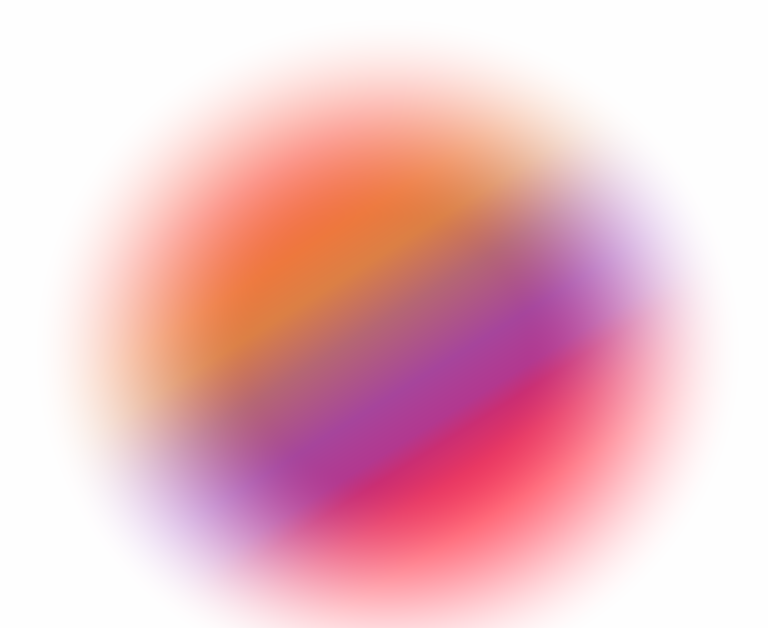
Reproduce this background procedurally as a Shadertoy shader.

```glsl
// A soft blurred disc on white, filled with diagonal bands of coral, orange, purple and red.

#define DISC_CENTER vec2(0.006, -0.059)  // from canvas centre, in canvas heights
#define DISC_RADII  vec2(0.393, 0.371)   // where the disc is half faded
#define FADE_WIDTH  0.45                 // half width of the fade, in radii
#define BAND_ANGLE  0.558                // tilt of the bands, in radians
#define HALO_TINT   0.75                 // strength of the violet halo
#define PAPER       vec3(0.998, 0.996, 0.996)
#define VIOLET      vec3(0.56, 0.22, 0.82)

const int STOPS = 9;

// Piecewise linear colour ramp across the bands
vec3 bandColor(float t) {
    float place[STOPS] = float[STOPS](
        -0.340, -0.208, -0.136, -0.045, 0.064, 0.136, 0.170, 0.230, 0.310);
    vec3 tone[STOPS] = vec3[STOPS](
        vec3(0.98, 0.38, 0.31), vec3(0.93, 0.47, 0.24), vec3(0.86, 0.50, 0.27),
        vec3(0.71, 0.40, 0.45), vec3(0.65, 0.27, 0.61), vec3(0.70, 0.22, 0.56),
        vec3(0.79, 0.18, 0.45), vec3(0.91, 0.21, 0.38), vec3(1.00, 0.25, 0.33));
    vec3 color = tone[0];
    for (int i = 1; i < STOPS; i++) {
        float blend = clamp((t - place[i - 1]) / (place[i] - place[i - 1]), 0.0, 1.0);
        color = mix(color, tone[i], blend);
    }
    return color;
}

void mainImage(out vec4 fragColor, in vec2 fragCoord) {
    vec2 p = (fragCoord - 0.5 * iResolution.xy) / iResolution.y - DISC_CENTER;

    // Disc coverage with a wide soft rim
    float radius = length(p / DISC_RADII);
    float coverage = 1.0 - smoothstep(1.0 - FADE_WIDTH, 1.0 + FADE_WIDTH, radius);

    // Distance across the bands, growing toward the lower right
    float across = dot(p, vec2(sin(BAND_ANGLE), -cos(BAND_ANGLE)));
    vec3 color = bandColor(across);

    // The purple band turns to violet as it fades out
    float offset = (across - 0.04) / 0.12;
    float halo = exp(-offset * offset) * (1.0 - coverage);
    color = mix(color, VIOLET, HALO_TINT * halo);

    fragColor = vec4(mix(PAPER, color, coverage), 1.0);
}
```
